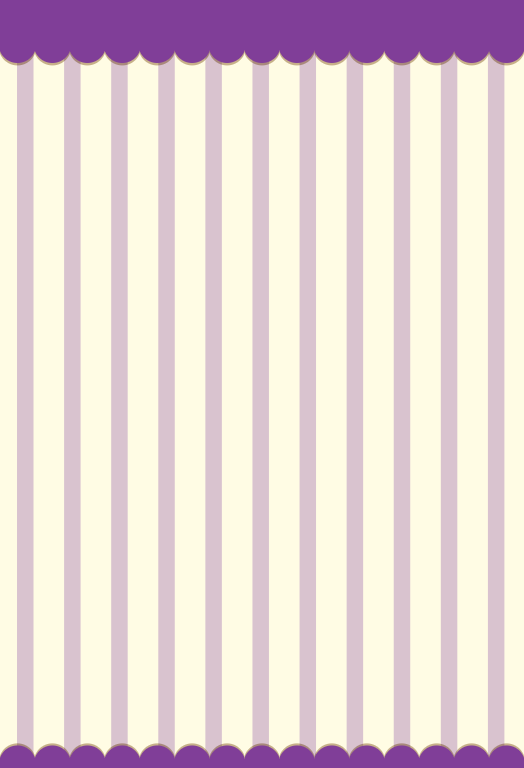
This pattern is drawn by a WebGL 2 fragment shader. Its source:

```glsl
#version 300 es
precision highp float;
// Cream and lilac awning stripes between scalloped purple borders.

uniform vec2 u_resolution;
out vec4 outColor;

// Signed distance to a row of discs, one per unit, joined to the band behind them.
float scallopBand(vec2 p, float centerDepth, float radius) {
    float cellX = fract(p.x) - 0.5;
    float discs = length(vec2(cellX, p.y - centerDepth)) - radius;
    return min(discs, p.y - centerDepth);
}

float coverage(float distance, float pixel) {
    return clamp(0.5 - distance / pixel, 0.0, 1.0);
}

void main() {
    // One unit is one scallop; fifteen span the width.
    float pixel = 15.0 / u_resolution.x;
    vec2 p = gl_FragCoord.xy * pixel;
    vec2 fromTop = vec2(p.x, u_resolution.y * pixel - p.y);

    vec3 cream = vec3(1.0, 0.988, 0.894);
    vec3 lilac = vec3(0.851, 0.765, 0.812);
    vec3 purple = vec3(0.502, 0.243, 0.596);
    vec3 shade = vec3(0.78, 0.70, 0.60);

    // Vertical stripes
    float period = 1.348;
    float stripeX = abs(mod(p.x - 0.723 + 0.5 * period, period) - 0.5 * period);
    vec3 color = mix(cream, lilac, coverage(stripeX - 0.236, pixel));

    // Thin shadows cast past both borders
    float topShadow = scallopBand(fromTop - vec2(0.0, 0.07), 1.265, 0.538);
    float bottomShadow = scallopBand(p - vec2(0.0, 0.06), 0.115, 0.53);
    float shadow = coverage(min(topShadow, bottomShadow), pixel);
    color = mix(color, color * shade, shadow);

    // Scalloped borders
    float topBand = scallopBand(fromTop, 1.265, 0.538);
    float bottomBand = scallopBand(p, 0.115, 0.53);
    color = mix(color, purple, coverage(min(topBand, bottomBand), pixel));

    outColor = vec4(color, 1.0);
}
```
